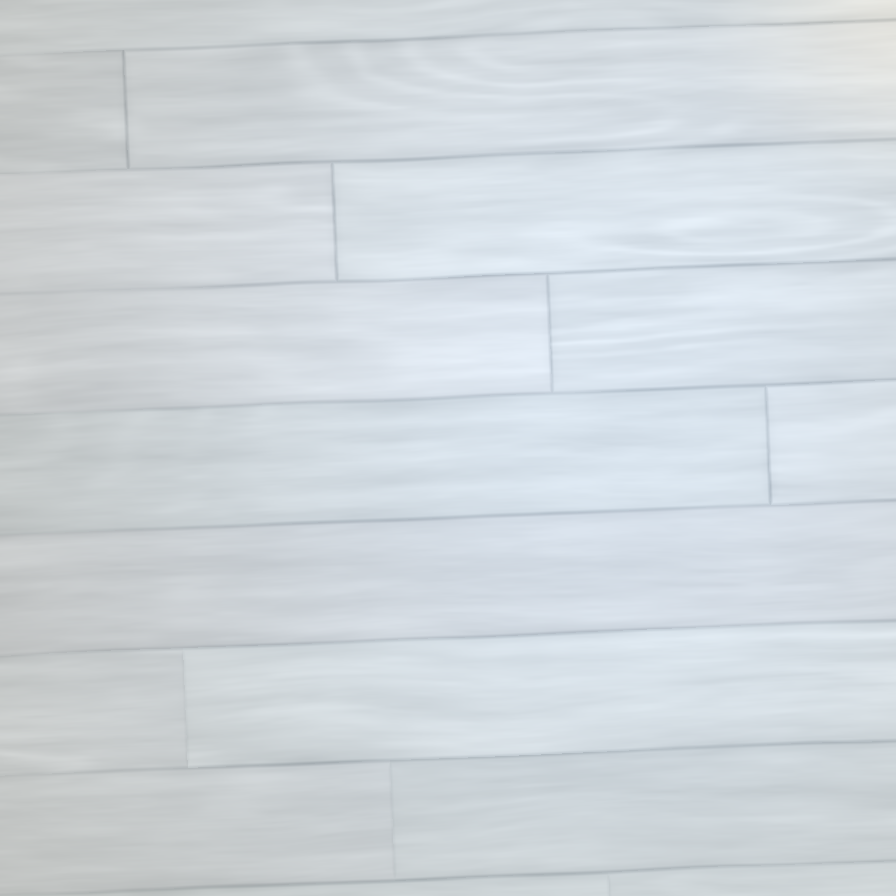
Reproduce this texture procedurally as a WebGL 1 fragment shader.

```glsl
precision highp float;

uniform vec2 u_resolution;

float hash(vec2 p) {
  vec3 q = fract(vec3(p.xyx) * vec3(0.1031, 0.1030, 0.0973));
  q += dot(q, q.yzx + 33.33);
  return fract((q.x + q.y) * q.z);
}

float noise(vec2 p) {
  vec2 i = floor(p), f = fract(p);
  f = f * f * (3.0 - 2.0 * f);
  return mix(mix(hash(i), hash(i + vec2(1.0, 0.0)), f.x),
             mix(hash(i + vec2(0.0, 1.0)), hash(i + vec2(1.0, 1.0)), f.x), f.y);
}

float fbm(vec2 p) {
  float sum = 0.0, amp = 0.5;
  for (int i = 0; i < 4; i++) {
    sum += amp * noise(p);
    p = p * 2.03 + vec2(17.3, 9.1);
    amp *= 0.5;
  }
  return sum / 0.9375;
}

// Soft dark line around distance 0, never thinner than a pixel
float groove(float dist, float width) {
  return 1.0 - smoothstep(0.0, max(width, 1.5 / u_resolution.y), abs(dist));
}

// Pale streaks plus arched growth rings
float woodGrain(vec2 p, float figureAmount) {
  p.y += 0.012 * (noise(p * vec2(5.0, 12.0)) - 0.5);
  float streaks = fbm(p * vec2(4.5, 62.0)) - 0.5;
  float fibres = noise(p * vec2(32.0, 260.0)) - 0.5;
  float field = noise(p * vec2(2.6, 13.0)) + 0.12 * fbm(p * vec2(9.0, 45.0));
  float rings = pow(0.5 + 0.5 * sin(field * 30.0), 2.0) - 0.375;
  float patchy = smoothstep(0.35, 0.7, noise(p * vec2(4.0, 22.0) + 51.0));
  return 0.085 * streaks + 0.012 * fibres + 0.038 * rings * patchy * figureAmount;
}

void main() {
  vec2 uv = gl_FragCoord.xy / u_resolution;
  float down = 1.0 - uv.y;

  // Slightly tilted rows of planks, counted from the top
  float rowHeight = 0.1341;
  float wobble = 0.0025 * (noise(vec2(uv.x * 9.0, down * 4.0)) - 0.5);
  float rowPos = (down + 0.04 * uv.x - 0.3294 + wobble) / rowHeight + 3.0;
  float row = floor(rowPos);
  float across = fract(rowPos);

  // End joints step sideways from row to row
  float plankLength = 1.133;
  float along = uv.x - 0.04 * rowHeight * (across - 0.5)
              - 0.137 - 0.2396 * (row - 1.0) - 0.012 * (hash(vec2(row, 7.0)) - 0.5);
  float plank = floor(along / plankLength);
  float jointDist = along - plankLength * floor(along / plankLength + 0.5);
  vec2 id = vec2(row + 3.0, plank + 11.0);

  // Cool daylight pool over a warm grey floor
  vec2 glow = (vec2(uv.x, down) - vec2(0.70, 0.46)) / vec2(0.62, 0.66);
  float light = exp(-dot(glow, glow));
  vec3 color = mix(vec3(0.748, 0.753, 0.738), vec3(0.858, 0.900, 0.940), light);
  float sheen = 1.0 - smoothstep(0.0, 0.22, length((uv - vec2(1.02, 0.98)) * vec2(0.8, 1.0)));
  color += sheen * vec3(0.085, 0.060, 0.025);

  // Tone of each plank and its grain
  float tone = hash(id) - 0.5;
  color += 0.024 * tone + vec3(0.008, -0.003, 0.001) * (hash(id + 19.0) - 0.5);
  vec2 grainPos = vec2(uv.x, rowPos * rowHeight) + vec2(hash(id + 5.0), hash(id + 8.0)) * 20.0;
  color += woodGrain(grainPos, 0.35 + 0.65 * hash(id + 31.0));
  color += 0.018 * (fbm(uv * vec2(14.0, 24.0)) - 0.5);

  // Long seams, worn fainter toward the left
  float seamDist = (across - step(0.5, across)) * rowHeight;
  float wear = mix(0.35, 1.0, smoothstep(0.0, 0.35, uv.x))
             * (0.55 + 0.6 * noise(vec2(uv.x * 11.0, floor(rowPos + 0.5) * 5.3)));
  float seam = wear * (0.095 * groove(seamDist, 0.0038) + 0.022 * groove(seamDist, 0.014));

  // Short joints, faint in the lower rows
  float jointStrength = mix(1.0, 0.3, smoothstep(4.5, 5.5, row)) * (0.7 + 0.4 * noise(uv * 40.0));
  float joint = jointStrength
              * (0.095 * groove(jointDist, 0.0036) + 0.015 * groove(jointDist, 0.012));

  color -= max(seam, joint) * vec3(1.05, 1.0, 0.95);
  gl_FragColor = vec4(clamp(color, 0.0, 1.0), 1.0);
}
```
